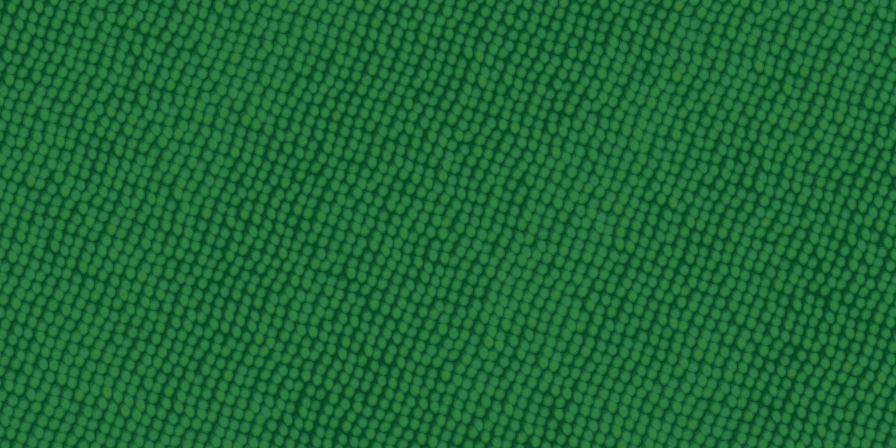
This texture is drawn by a Shadertoy shader. Its source:

```glsl
vec2 hash2(vec2 cell) {
    vec2 k = vec2(dot(cell, vec2(127.1, 311.7)), dot(cell, vec2(269.5, 183.3)));
    return fract(sin(k) * 4375.85);
}

// Cellular weave: x = distance to the stitch core, y = side light, zw = stitch seed
vec4 nearestStitch(vec2 q) {
    vec4 stitch = vec4(9.0, 0.0, 0.0, 0.0);
    for (int j = -1; j <= 1; j++) {
        for (int i = -1; i <= 1; i++) {
            vec2 cell = floor(q) + vec2(i, j);
            vec2 seed = hash2(cell);
            vec2 d = q - cell - 0.5 - 0.26 * (seed - 0.5);

            // Oval leaning slightly against the columns, pointed at its ends
            d.x += d.y * (0.12 + 0.3 * (seed.x - 0.5));
            vec2 oval = abs(d) / vec2(0.51, 0.62 + 0.1 * seed.y);
            float dist = mix(length(oval), oval.x + oval.y, 0.12);
            if (dist < stitch.x) stitch = vec4(dist, d.y - d.x, seed);
        }
    }
    return stitch;
}

// Slow unevenness of the cloth, from layered sines
float unevenness(vec2 p) {
    return sin(p.x * 5.0 + 2.0 * sin(p.y * 4.0)) * 0.5
         + sin(p.x * 13.0 - p.y * 9.0 + 1.7) * 0.3
         + sin(p.x * 23.0 + p.y * 17.0) * 0.2;
}

void mainImage(out vec4 fragColor, in vec2 fragCoord) {
    vec2 p = fragCoord / iResolution.y;

    // Columns lean up to the right, rows fall to the right; threads wander a little
    vec2 across = vec2(cos(0.4), -sin(0.4));
    vec2 upward = vec2(sin(0.32), cos(0.32));
    vec2 q = vec2(dot(p, across) * 38.0, dot(p, upward) * 40.0);
    q += 0.1 * sin(q.yx * vec2(0.71, 0.53) + 1.3 * sin(q * 0.23));

    vec4 stitch = nearestStitch(q);
    float body = 1.0 - smoothstep(0.25, 1.08, stitch.x);

    // Fine fibres twisted along each stitch
    float fibre = sin(q.x * 19.0 + q.y * 8.0 + stitch.z * 6.28)
                + sin(q.x * 11.0 - q.y * 15.0 + stitch.w * 6.28);
    float tone = body + 0.18 * stitch.y + 0.06 * fibre * body;
    tone += (stitch.z - 0.5) * 0.3 * body + 0.075 * unevenness(p);

    // Uneven darkness from thread to thread
    tone += 0.08 * (hash2(vec2(floor(q.x), 7.0)).x - 0.5);

    vec3 gapGreen = vec3(0.015, 0.28, 0.13);
    vec3 yarnGreen = vec3(0.11, 0.405, 0.215);
    vec3 litGreen = mix(vec3(0.175, 0.485, 0.29), vec3(0.185, 0.505, 0.24), stitch.w);
    vec3 color = mix(gapGreen, yarnGreen, smoothstep(-0.12, 0.4, tone));
    color = mix(color, litGreen, smoothstep(0.25, 0.95, tone));

    // Rare olive stitches
    float olive = smoothstep(0.95, 1.0, stitch.w) * body;
    color += olive * vec3(0.03, -0.01, -0.02);

    fragColor = vec4(color, 1.0);
}
```
